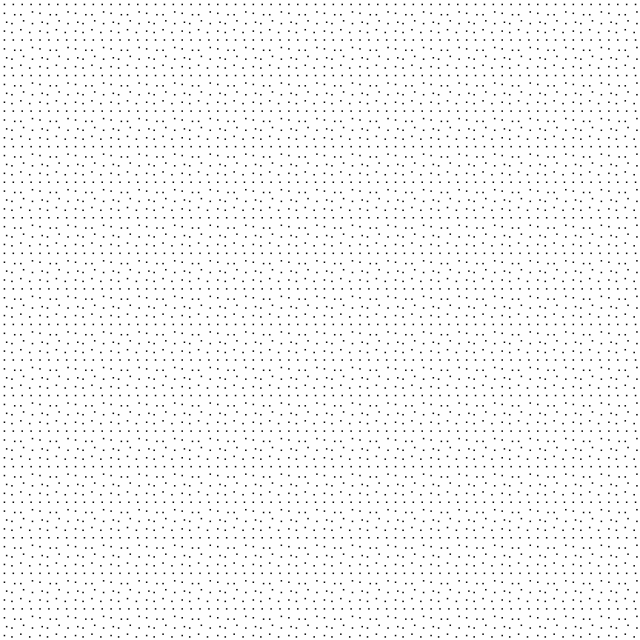
This pattern is drawn by a WebGL 2 fragment shader. Its source:

```glsl
#version 300 es
precision highp float;

uniform vec2 u_resolution;
out vec4 outColor;

const int TILES = 18;          // whole tiles per side, so the edges join
const int TILE_DOTS = 4;       // dots per tile side
const float DOT_HALF = 0.086;  // half the dot side, in cells
const float JITTER = 0.155;    // diagonal shift per axis, in cells
const float SIDE_SHIFT = 0.25; // shift of the odd dot in the first column
const vec3 PAPER = vec3(1.0);
const vec3 INK = vec3(0.03);

int triangular(int n) {
    return n * (n - 1) / 2;
}

// Polynomial hash modulo 4: picks one of the four diagonal quadrants
int quadrantHash(ivec2 slot) {
    int x = slot.x - 1;
    int y = slot.y - 1;
    int tx = triangular(x);
    int ty = triangular(y);
    return (3 - y + ty - x * (1 + y - 2 * ty) + tx * (2 * y - 1 - ty)) & 3;
}

vec2 diagonal(int quadrant) {
    float right = (quadrant == 0 || quadrant == 3) ? 1.0 : -1.0;
    float up = quadrant < 2 ? 1.0 : -1.0;
    return vec2(right, up);
}

// The first row stays on the grid; the first column moves only sideways
vec2 dotOffset(ivec2 slot) {
    if (slot.y == 0) return vec2(0.0);
    if (slot.x == 0) return vec2(slot.y == 2 ? SIDE_SHIFT : 0.0, 0.0);
    return JITTER * diagonal(quadrantHash(slot));
}

// Exact overlap of a pixel with a square dot
float squareCoverage(vec2 fromCentre, float halfSide, vec2 pixel) {
    vec2 fullOverlap = min(vec2(1.0), 2.0 * halfSide / pixel);
    vec2 overlap = clamp((halfSide - abs(fromCentre)) / pixel + 0.5, vec2(0.0), fullOverlap);
    return overlap.x * overlap.y;
}

void main() {
    float cells = float(TILES * TILE_DOTS);
    vec2 pixel = cells / u_resolution;
    vec2 position = gl_FragCoord.xy * pixel;

    // Slot inside the tile, with rows counted from the top
    ivec2 slot = ivec2(floor(position)) % TILE_DOTS;
    slot.y = TILE_DOTS - 1 - slot.y;

    vec2 fromCentre = fract(position) - 0.5 - dotOffset(slot);
    float coverage = squareCoverage(fromCentre, DOT_HALF, pixel);
    outColor = vec4(mix(PAPER, INK, coverage), 1.0);
}
```
